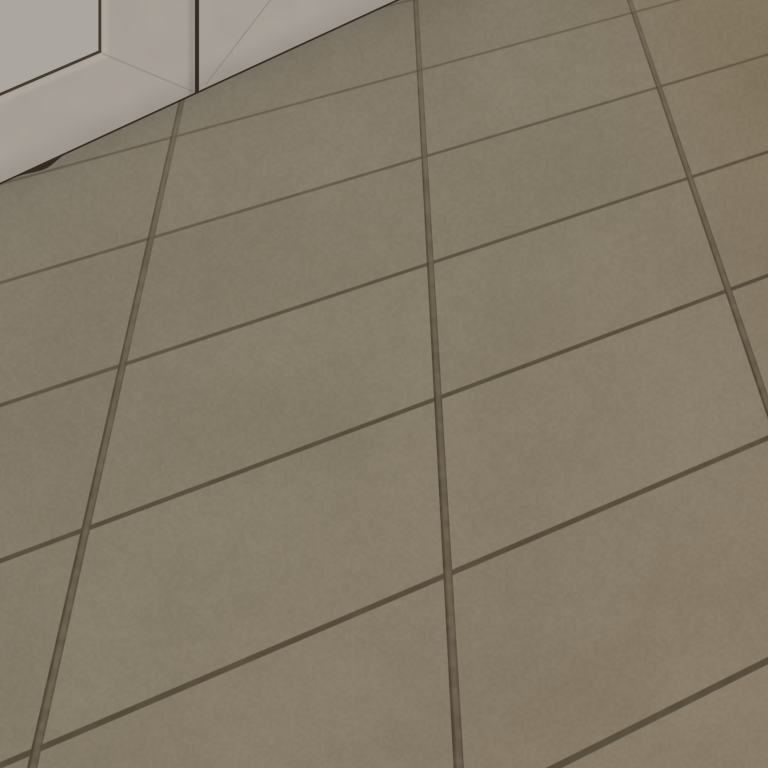
Reproduce this texture procedurally as a WebGL 2 fragment shader.

```glsl
#version 300 es
precision highp float;
uniform vec2 u_resolution;
out vec4 fragColor;

#define TILE vec3(0.520, 0.480, 0.410)
#define GROUT vec3(0.415, 0.375, 0.312)
#define GROOVE vec3(0.310, 0.270, 0.210)
#define FRAME vec3(0.650, 0.622, 0.590)
#define PANEL vec3(0.672, 0.652, 0.622)
#define SHADOW vec3(0.150, 0.120, 0.090)
#define JOINT_HALF vec2(0.0120, 0.0140)
#define GRAIN 0.022
#define MOTTLE 0.020
#define TILE_VARIATION 0.010

float hash(vec2 p) {
    vec3 q = fract(vec3(p.xyx) * 0.1031);
    q += dot(q, q.yzx + 33.33);
    return fract((q.x + q.y) * q.z);
}

float noise(vec2 p) {
    vec2 i = floor(p), f = fract(p);
    f = f * f * (3.0 - 2.0 * f);
    return mix(mix(hash(i), hash(i + vec2(1, 0)), f.x),
               mix(hash(i + vec2(0, 1)), hash(i + vec2(1, 1)), f.x), f.y);
}

float segmentDistance(vec2 p, vec2 a, vec2 b) {
    vec2 ab = b - a;
    return length(p - a - ab * clamp(dot(p - a, ab) / dot(ab, ab), 0.0, 1.0));
}

// Coverage of a band of given half width around distance zero
float band(float d, float halfWidth, float soft) {
    return 1.0 - smoothstep(halfWidth - soft, halfWidth + soft, abs(d));
}

// Perspective from canvas (y down) to floor tiles
vec2 floorCoords(vec2 q) {
    mat3 tileToCanvas = mat3(0.4016, -0.0890, 0.0826,
                             -0.0552, 0.1113, -0.1136,
                             0.1966, 0.3099, 1.0);
    vec3 h = inverse(tileToCanvas) * vec3(q, 1.0);
    return h.xy / h.z;
}

vec3 floorColor(vec2 q) {
    vec2 cell = floorCoords(q);
    vec2 soft = fwidth(cell) * 0.8;
    vec2 offset = fract(cell + 0.5) - 0.5;

    // Tile tone: warmer to the lower right, mottled and grainy
    vec3 color = TILE + vec3(0.018, 0.008, 0.002) * (q.x + q.y - 1.0);
    color -= vec3(0.012, 0.022, 0.036) * smoothstep(0.75, 1.1, q.x - 0.6 * q.y + 0.1);
    color += TILE_VARIATION * (hash(floor(cell) + 17.0) - 0.5);
    color += MOTTLE * (noise(q * 9.0) - 0.5) + 0.5 * MOTTLE * (noise(q * 45.0) - 0.5);
    color += GRAIN * (noise(q * 250.0) - 0.5);

    // Thin cross joints, then wider long joints with dark sides
    float nearness = smoothstep(-2.0, 2.5, cell.y);
    float wear = 0.85 + 0.15 * noise(q * 60.0);
    float crossJoint = band(offset.y, JOINT_HALF.y, soft.y);
    color = mix(color, mix(GROUT, GROOVE, 0.8), crossJoint * wear * mix(0.5, 1.0, nearness));
    float side = offset.x / JOINT_HALF.x;
    float dark = max(1.0 - smoothstep(-0.9, -0.1, side), 0.55 * smoothstep(0.4, 1.0, side));
    vec3 jointColor = mix(GROUT, GROOVE, dark) + 0.05 * (noise(q * 110.0) - 0.5);
    float longJoint = band(offset.x, JOINT_HALF.x, soft.x);
    return mix(color, jointColor, longJoint * mix(0.7, 1.0, nearness));
}

vec3 doorColor(vec2 q, float edge, float soft) {
    vec3 color = FRAME + 0.012 * (noise(q * 30.0) - 0.5);
    color -= 0.035 * (1.0 - smoothstep(0.0, 0.035, edge));

    // Recessed panel with its dark seal
    float inset = min(0.130 - q.x, (0.123 - 0.43 * q.x - q.y) * 0.92);
    color = mix(color, PANEL, smoothstep(-soft, soft, inset));
    color = mix(color, GROOVE * 0.85, band(inset, 0.0018, soft));
    color += 0.03 * band(inset + 0.007, 0.004, 0.003);

    // Mitre seams and the gap between the two leaves
    float mitre = min(segmentDistance(q, vec2(0.134, 0.070), vec2(0.253, 0.120)),
                      segmentDistance(q, vec2(0.268, 0.110), vec2(0.352, 0.0)));
    color = mix(color, vec3(0.55, 0.49, 0.44), 0.5 * band(mitre, 0.001, soft));
    color -= 0.06 * band(q.x - 0.250, 0.004, 0.004);
    return mix(color, SHADOW, 0.9 * band(q.x - 0.2565, 0.0026, soft));
}

void main() {
    vec2 q = gl_FragCoord.xy / u_resolution;
    q.y = 1.0 - q.y;
    float soft = 0.8 / min(u_resolution.x, u_resolution.y);

    // Floor, darkened where it meets the door
    float edge = (0.238 - 0.4618 * q.x - q.y) / 1.1015;
    vec3 color = floorColor(q);
    color *= 1.0 - 0.10 * exp(min(edge, 0.0) * 28.0);
    float gapDepth = 0.0022 + 0.006 * smoothstep(0.02, 0.06, q.x) * (1.0 - smoothstep(0.06, 0.085, q.x));
    color = mix(color, SHADOW, 0.85 * band(edge, gapDepth, soft));

    color = mix(color, doorColor(q, edge, soft), smoothstep(-soft, soft, edge));
    fragColor = vec4(color, 1.0);
}
```
